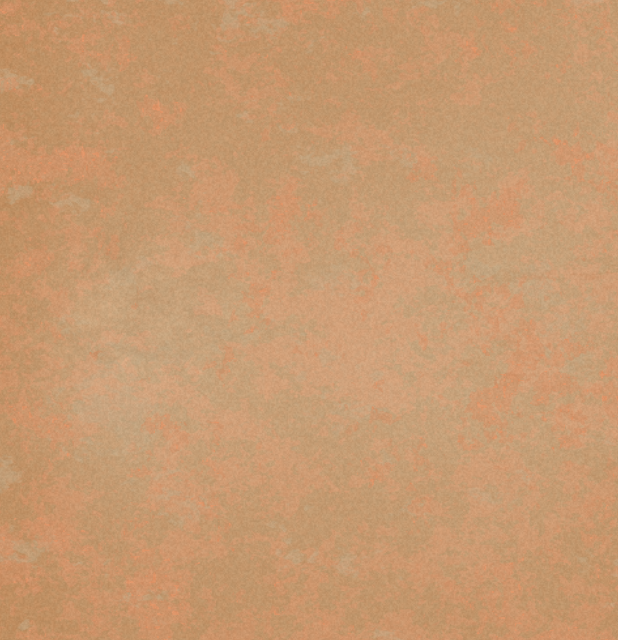
Give the GLSL for this texture, as a Shadertoy shader.

```glsl
// Weathered tan plaster with fine olive and salmon mottling, soft light and grain.

float hash(vec2 cell) {
    vec3 q = fract(vec3(cell.xyx) * vec3(0.1031, 0.1030, 0.0973));
    q += dot(q, q.yzx + 33.33);
    return fract((q.x + q.y) * q.z);
}

float noise(vec2 p) {
    vec2 i = floor(p), f = fract(p);
    f = f * f * (3.0 - 2.0 * f);
    return mix(mix(hash(i), hash(i + vec2(1, 0)), f.x),
               mix(hash(i + vec2(0, 1)), hash(i + vec2(1, 1)), f.x), f.y);
}

// Layered noise, centred on zero; a high gain keeps the outlines ragged.
float fbm(vec2 p, float gain) {
    float sum = 0.0, amp = 0.5, total = 0.0;
    for (int k = 0; k < 5; k++) {
        sum += amp * (noise(p) - 0.5);
        total += amp;
        amp *= gain;
        p = mat2(1.6, 1.2, -1.2, 1.6) * p + 17.3;
    }
    return sum / total;
}

float blob(vec2 p, vec2 centre, vec2 radius) {
    vec2 d = (p - centre) / radius;
    return exp(-dot(d, d));
}

void mainImage(out vec4 fragColor, in vec2 fragCoord) {
    vec2 p = fragCoord / iResolution.y;
    vec2 uv = fragCoord / iResolution.xy;
    vec2 warped = p + 0.02 * vec2(fbm(p * 14.0, 0.6), fbm(p * 14.0 + 40.0, 0.6));

    // Broad light: a bright middle band, dim at the left, top and bottom
    float light = 0.08 + 0.88 * blob(uv, vec2(0.70, 0.46), vec2(0.48, 0.31))
                + 0.50 * blob(uv, vec2(0.20, 0.42), vec2(0.20, 0.22))
                + 0.40 * blob(uv, vec2(1.0, 0.84), vec2(0.35, 0.25))
                - 0.35 * smoothstep(0.18, 0.0, uv.x);
    light += 0.40 * fbm(p * vec2(4.0, 6.0) + 5.0, 0.6);

    vec3 olive = mix(vec3(0.752, 0.570, 0.398), vec3(0.782, 0.642, 0.490), light);
    vec3 salmon = mix(vec3(0.796, 0.576, 0.410), vec3(0.824, 0.642, 0.492), light);

    // Small ragged salmon patches, mostly through the bright middle
    float patches = fbm(warped * vec2(11.0, 15.0) + 11.0, 0.94);
    float salmonBias = -0.055 + 0.075 * blob(uv, vec2(0.55, 0.48), vec2(0.32, 0.32))
                     + 0.040 * blob(uv, vec2(0.60, 0.08), vec2(0.45, 0.16))
                     - 0.04 * smoothstep(0.75, 1.0, uv.y)
                     + 0.18 * fbm(p * 4.0 + 91.0, 0.5);
    vec3 col = mix(olive, salmon, smoothstep(-0.040, 0.040, patches + salmonBias));

    // Faint grey-green stains, confined to the bright band
    float stain = fbm(warped * vec2(10.0, 16.0) + 71.0, 0.82) - 0.04
                + 0.12 * blob(uv, vec2(0.76, 0.42), vec2(0.28, 0.14))
                + 0.09 * blob(uv, vec2(0.20, 0.36), vec2(0.16, 0.08));
    col = mix(col, vec3(0.765, 0.650, 0.510), 0.6 * smoothstep(0.08, 0.19, stain));

    // Warm flushes towards the left and the lower edge
    float flush = fbm(warped * 12.0 + 133.0, 0.90)
                + 0.040 * smoothstep(0.35, 0.0, uv.x)
                + 0.035 * smoothstep(0.35, 0.0, uv.y);
    col = mix(col, vec3(0.830, 0.580, 0.418), 0.6 * smoothstep(0.085, 0.16, flush));

    // Tiny bright orange flecks, clustered where the flush is strong
    float fleck = noise(p * vec2(170.0, 200.0)) + 1.2 * flush;
    col = mix(col, vec3(0.90, 0.58, 0.40), 0.6 * smoothstep(1.02, 1.12, fleck));

    // Brownish horizontal creases at the right, short wrinkles at the left
    float crease = fbm(warped * vec2(9.0, 34.0) + 201.0, 0.7);
    float wrinkle = fbm(warped * vec2(32.0, 38.0) + 251.0, 0.7);
    col -= vec3(0.022, 0.038, 0.046) * smoothstep(0.04, 0.22, crease)
         * blob(uv, vec2(1.0, 0.46), vec2(0.28, 0.20));
    col += 0.11 * wrinkle * blob(uv, vec2(0.22, 0.53), vec2(0.18, 0.14));

    // Fine surface grain, with a tint that flickers between olive and salmon
    float grain = noise(p * 270.0) - 0.5, dust = noise(p * 490.0 + 9.0) - 0.5;
    float tint = noise(p * 180.0 + 55.0) - 0.5;
    col += 0.032 * grain + 0.044 * dust + tint * vec3(0.024, -0.006, -0.012);

    fragColor = vec4(col, 1.0);
}
```
